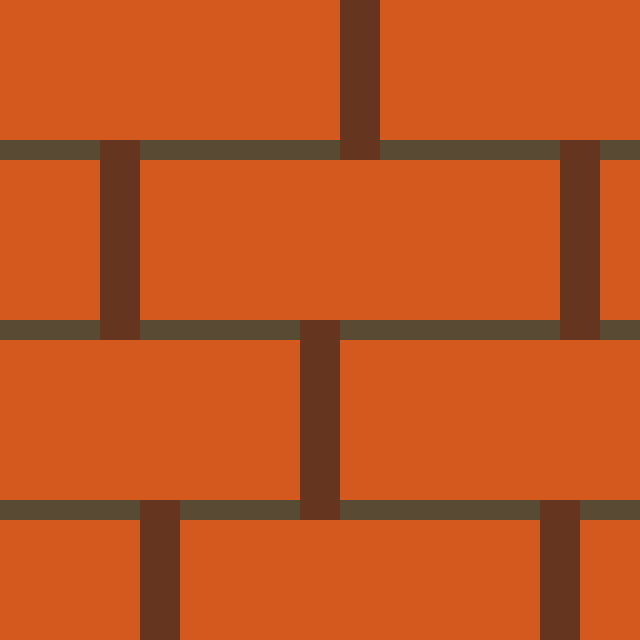
A WebGL 1 fragment shader for this texture:

```glsl
precision highp float;
// Flat brick wall on a 32-unit grid: thin level mortar beds every course,
// crossed by wide upright joints. Even courses hold two joints, odd ones a
// single joint, and the joints drift sideways from course to course.

uniform vec2 u_resolution;

#define GRID 32.0          // units across the canvas
#define COURSE 9.0         // height of one course with its bed
#define BED_Y 6.5          // centre of the lowest mortar bed
#define BED_WIDTH 1.0
#define JOINT_WIDTH 2.0
#define BRICK_COLOR vec3(0.826, 0.349, 0.122)
#define JOINT_COLOR vec3(0.400, 0.206, 0.120)
#define BED_COLOR vec3(0.350, 0.290, 0.200)

// Smooth coverage of a band, from the distance to its centre line.
float band(float dist, float width, float pixel) {
  return clamp((0.5 * width - abs(dist)) / pixel + 0.5, 0.0, 1.0);
}

// Left and right joint centres of a course; both coincide on odd courses.
vec2 jointCentres(float course) {
  vec2 pair = vec2(8.0 - course, 28.0 + 0.5 * course);
  return mix(pair, vec2(15.0 + course), mod(course, 2.0));
}

void main() {
  vec2 p = gl_FragCoord.xy / u_resolution * GRID;
  vec2 pixel = GRID / u_resolution;

  // Level mortar beds
  float bedDist = mod(p.y - BED_Y + 0.5 * COURSE, COURSE) - 0.5 * COURSE;
  vec3 color = mix(BRICK_COLOR, BED_COLOR, band(bedDist, BED_WIDTH, pixel.y));

  // Upright joints, each cutting through the beds above and below its course
  float joints = 0.0;
  for (int i = 0; i < 4; i++) {
    float course = float(i);
    float middle = BED_Y + (course - 0.5) * COURSE;
    vec2 centres = jointCentres(course);
    float across = max(band(p.x - centres.x, JOINT_WIDTH, pixel.x),
                       band(p.x - centres.y, JOINT_WIDTH, pixel.x));
    float along = band(p.y - middle, COURSE + BED_WIDTH, pixel.y);
    joints = max(joints, across * along);
  }
  color = mix(color, JOINT_COLOR, joints);

  gl_FragColor = vec4(color, 1.0);
}
```
